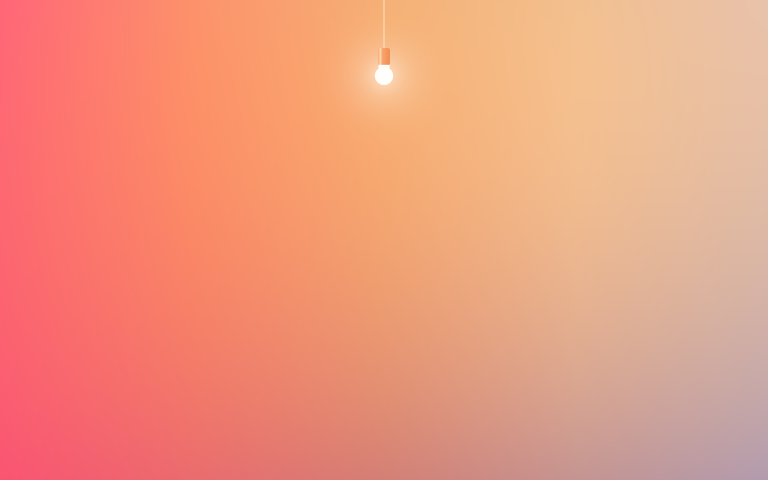
This background is drawn by a Shadertoy shader. Its source:

```glsl
// A small lit bulb hanging before a warm wall that fades from pink to lilac.
// The wall blends three rows of five colours with a parabola in height;
// the lamp is built from distance functions over a soft radial glow.

// Colour ramp with five evenly spaced stops
vec3 ramp(float x, vec3 a, vec3 b, vec3 c, vec3 d, vec3 e) {
    float t = clamp(x, 0.0, 1.0) * 4.0;
    vec3 col = mix(a, b, clamp(t, 0.0, 1.0));
    col = mix(col, c, clamp(t - 1.0, 0.0, 1.0));
    col = mix(col, d, clamp(t - 2.0, 0.0, 1.0));
    return mix(col, e, clamp(t - 3.0, 0.0, 1.0));
}

vec3 wall(vec2 uv) {
    vec3 low = ramp(uv.x, vec3(0.98, 0.33, 0.45), vec3(0.92, 0.42, 0.43),
        vec3(0.83, 0.50, 0.46), vec3(0.77, 0.58, 0.57), vec3(0.70, 0.61, 0.68));
    vec3 mid = ramp(uv.x, vec3(0.99, 0.40, 0.44), vec3(0.98, 0.53, 0.40),
        vec3(0.95, 0.64, 0.44), vec3(0.93, 0.72, 0.56), vec3(0.86, 0.72, 0.65));
    vec3 high = ramp(uv.x, vec3(1.00, 0.40, 0.47), vec3(0.99, 0.57, 0.42),
        vec3(0.96, 0.69, 0.46), vec3(0.95, 0.75, 0.56), vec3(0.91, 0.76, 0.67));
    // Parabola through the bottom, middle and top rows
    float y = uv.y;
    return low * 2.0 * (y - 0.5) * (y - 1.0)
         + mid * 4.0 * y * (1.0 - y)
         + high * 2.0 * y * (y - 0.5);
}

float roundBox(vec2 p, vec2 halfSize, float radius) {
    vec2 q = abs(p) - halfSize + radius;
    return length(max(q, 0.0)) + min(max(q.x, q.y), 0.0) - radius;
}

// Antialiased coverage of a signed distance
float cover(float dist, float pixel) {
    return clamp(0.5 - dist / pixel, 0.0, 1.0);
}

void mainImage(out vec4 fragColor, in vec2 fragCoord) {
    vec2 uv = fragCoord / iResolution.xy;
    float pixel = 1.0 / iResolution.y;
    vec2 p = (fragCoord - vec2(0.5 * iResolution.x, 0.0)) * pixel;
    vec3 col = wall(uv);

    // Wide and tight halo
    vec2 bulbPos = vec2(0.0, 0.842);
    float r = length(p - bulbPos);
    float glow = 0.36 * exp(-r * r / 0.0055) + 0.30 * exp(-r * r / 0.0009);
    col = mix(col, vec3(1.0, 0.95, 0.90), glow);

    // Cord
    float cord = max(abs(p.x) - 0.0013, 0.900 - p.y);
    col = mix(col, vec3(0.99, 0.87, 0.75), 0.9 * cover(cord, pixel));

    // Socket with a bright left edge and a darker right side
    float socket = roundBox(p - vec2(0.0, 0.882), vec2(0.0125, 0.018), 0.005);
    vec3 metal = mix(vec3(0.98, 0.68, 0.46), vec3(0.95, 0.57, 0.34),
                     smoothstep(-0.012, 0.012, p.x));
    float shine = exp(-pow((p.x + 0.0075) / 0.0025, 2.0));
    metal = mix(metal, vec3(1.0, 0.90, 0.80), 0.7 * shine);
    col = mix(col, metal, cover(socket, pixel));

    // Glass globe and neck
    float glass = min(r - 0.019,
        roundBox(p - vec2(0.0, 0.857), vec2(0.0115, 0.008), 0.002));
    col = mix(col, vec3(1.0, 0.995, 0.98), cover(glass, pixel));

    fragColor = vec4(col, 1.0);
}
```
